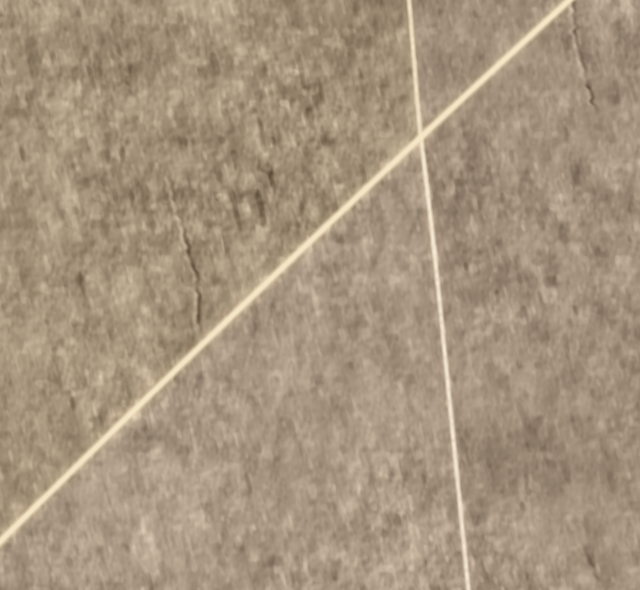
Give the GLSL for this texture, as a Shadertoy shader.

```glsl
// Weathered tan stone slab crossed by two pale glowing lines, with fine cracks.
#define STONE vec3(0.646, 0.578, 0.496)
#define LINE_CREAM vec3(0.965, 0.905, 0.785)
#define LINE_WHITE vec3(0.970, 0.920, 0.840)
#define DIAGONAL_HALF_WIDTH 0.0058
#define UPRIGHT_HALF_WIDTH 0.0036
#define GRAIN_SCALE 46.0
#define MOTTLE_AMOUNT 0.19
#define RELIEF_AMOUNT 0.24
#define FLECK_AMOUNT 0.075
#define RELIEF_OFFSET vec2(0.0040, -0.0034)

float hash(vec2 cell) {
    vec3 q = fract(cell.xyx * vec3(0.1031, 0.1030, 0.0973));
    q += dot(q, q.yzx + 33.33);
    return fract((q.x + q.y) * q.z);
}

float noise(vec2 p) {
    vec2 cell = floor(p), f = fract(p);
    f = f * f * (3.0 - 2.0 * f);
    return mix(mix(hash(cell), hash(cell + vec2(1, 0)), f.x),
               mix(hash(cell + vec2(0, 1)), hash(cell + vec2(1, 1)), f.x), f.y);
}

float fbm(vec2 p) {
    float sum = 0.0, weight = 0.5;
    for (int i = 0; i < 3; i++) {
        sum += weight * noise(p);
        p = mat2(0.80, 0.60, -0.60, 0.80) * p * 1.9 + 17.3;
        weight *= 0.64;
    }
    return sum / 1.025;
}

// Stone height with a slight steep grain
float stoneHeight(vec2 p) {
    vec2 grain = vec2(p.x + 0.16 * p.y, p.y * 0.74);
    return fbm(grain * GRAIN_SCALE);
}

// Broad light and dark areas: centre, radius, amount
float patches(vec2 p) {
    vec4 spots[11] = vec4[11](
        vec4(0.19, 0.94, 0.08, -0.030), vec4(0.60, 0.89, 0.12, -0.045),
        vec4(0.47, 0.65, 0.07, -0.035), vec4(0.06, 0.80, 0.12, 0.025),
        vec4(0.02, 0.18, 0.08, -0.050), vec4(0.85, 0.22, 0.09, -0.050),
        vec4(0.81, 0.66, 0.08, -0.030), vec4(0.24, 0.11, 0.11, 0.035),
        vec4(0.90, 0.05, 0.08, 0.025), vec4(0.66, 0.62, 0.09, 0.012),
        vec4(0.57, 0.59, 0.03, -0.035));
    float tone = 0.0;
    for (int i = 0; i < 11; i++) {
        vec2 d = (p - spots[i].xy) / spots[i].z;
        tone += spots[i].w * exp(-dot(d, d));
    }
    return tone;
}

float ridge(float d, float width) {
    return exp(-d * d / (width * width));
}

// Broken crack running down from a to b: lit lip on the left, shade on the right
float crack(vec2 p, vec2 a, vec2 b, float bow, float lit, float shade) {
    float t = (p.y - a.y) / (b.y - a.y);
    float middle = mix(a.x, b.x, t) + 4.0 * bow * t * (1.0 - t);
    float wobble = 0.012 * (noise(vec2(p.y * 36.0, a.x * 90.0)) - 0.5)
                 + 0.006 * (noise(vec2(p.y * 110.0, a.x * 70.0)) - 0.5);
    float d = p.x - middle - wobble;
    float gate = smoothstep(0.0, 0.12, t) * (1.0 - smoothstep(0.88, 1.0, t));
    float broken = 0.15 + 1.1 * noise(vec2(p.y * 60.0, p.x * 60.0));
    float lip = lit * mix(1.0, 0.45, t) * ridge(d + 0.0025, 0.0042);
    float shadow = shade * mix(0.45, 1.0, t) * ridge(d - 0.0040, 0.0042);
    return gate * broken * (lip - shadow);
}

float strip(float d, float halfWidth, float soft) {
    return 1.0 - smoothstep(halfWidth - soft, halfWidth + soft, abs(d));
}

void mainImage(out vec4 fragColor, in vec2 fragCoord) {
    vec2 p = fragCoord / iResolution.y;
    float pixel = 1.0 / iResolution.y;

    // Signed distances to the gently curved diagonal and the steep line
    float diagonal = (p.y - 0.082 - 0.988 * p.x + 0.038 * p.x * p.x)
                   / length(vec2(1.0, 0.988 - 0.076 * p.x));
    float upright = p.x - 0.794 + 0.1 * p.y + 0.004 * ridge(p.y - 0.8, 0.15);
    float above = smoothstep(-0.02, 0.02, diagonal);
    float right = smoothstep(-0.01, 0.01, upright);

    // Panel tints
    vec3 color = STONE + vec3(0.016, 0.015, 0.018) * (1.0 - above) * (1.0 - right);
    color += above * (1.0 - right) * vec3(-0.006, -0.008, -0.020);
    color += right * vec3(-0.010, -0.012, -0.006);

    // Mottling, relief, flecks and cracks
    float height = stoneHeight(p);
    float relief = height - stoneHeight(p + RELIEF_OFFSET);
    float rough = 0.65 + 0.6 * noise(p * 6.0 + 3.0);
    rough += 0.25 * ridge(length(p - vec2(0.50, 0.86)), 0.25);
    float tone = patches(p) + 0.05 * (noise(p * 9.0) - 0.5);
    tone += 0.07 * (noise(vec2(p.x + 0.2 * p.y, p.y * 0.8) * 24.0 + 9.0) - 0.5);
    tone += rough * (MOTTLE_AMOUNT * (height - 0.5) + RELIEF_AMOUNT * relief);
    vec2 fleckPlace = vec2(p.x + 0.2 * p.y, p.y * 0.6);
    tone += FLECK_AMOUNT * rough * smoothstep(0.62, 0.95, noise(fleckPlace * 95.0 + 5.0));
    tone -= FLECK_AMOUNT * rough * smoothstep(0.68, 0.95, noise(fleckPlace * 70.0 + 61.0));
    tone += crack(p, vec2(0.280, 0.715), vec2(0.337, 0.425), 0.009, 0.21, 0.25);
    tone += crack(p, vec2(0.969, 1.010), vec2(1.007, 0.800), -0.004, 0.16, 0.18);
    tone += crack(p, vec2(0.172, 0.990), vec2(0.222, 0.830), 0.004, 0.06, 0.13);
    tone += crack(p, vec2(0.965, 0.120), vec2(1.012, 0.010), 0.003, 0.02, 0.13);
    color += tone * vec3(1.0, 0.98, 0.93);

    // Soft warm halos, then the bright cores
    color += vec3(0.070, 0.062, 0.035) * ridge(diagonal, 0.014);
    color += vec3(0.060, 0.054, 0.032) * ridge(upright, 0.009) * smoothstep(-0.3, 0.9, p.y);
    float flicker = 0.78 + 0.22 * noise(p * 150.0);
    float core = strip(diagonal, DIAGONAL_HALF_WIDTH, 0.0036 + pixel * 0.5);
    float thin = strip(upright, UPRIGHT_HALF_WIDTH, 0.0024 + pixel * 0.5);
    color = mix(color, mix(LINE_WHITE, LINE_CREAM, smoothstep(0.6, 0.95, p.y)), thin * flicker);
    vec3 edgeTint = vec3(0.04, 0.05, 0.08) * smoothstep(0.002, 0.007, abs(diagonal));
    color = mix(color, LINE_CREAM - edgeTint, core * (0.86 + 0.14 * flicker));

    fragColor = vec4(clamp(color, 0.0, 1.0), 1.0);
}
```
